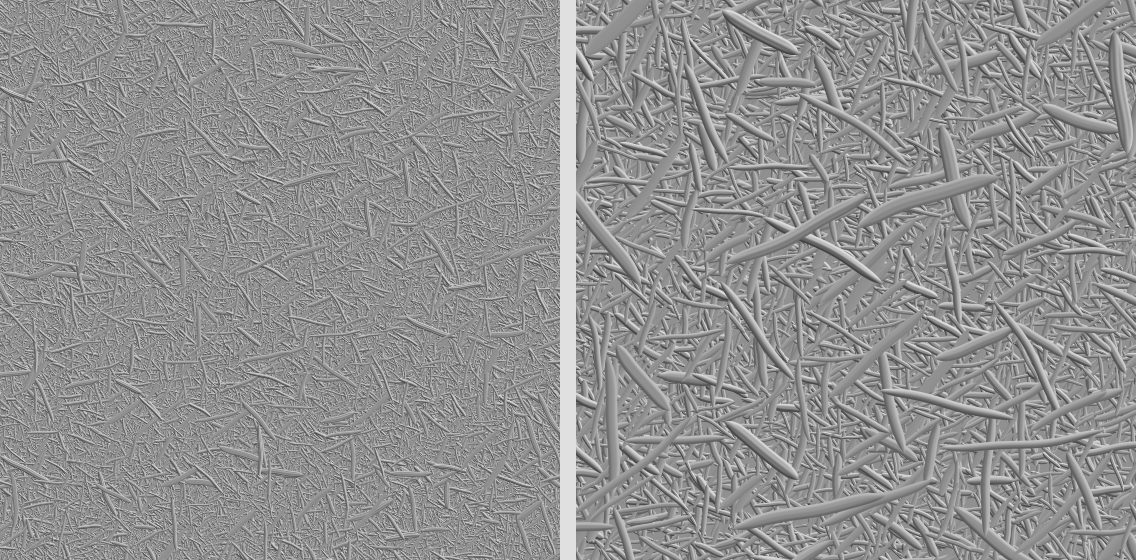
Left: the whole. Right: its middle third, enlarged.
A WebGL 2 fragment shader for this texture:

```glsl
#version 300 es
precision highp float;

uniform vec2 u_resolution;
out vec4 fragColor;

vec4 hash4(vec3 p) {
    vec4 q = fract(p.xyzx * vec4(0.1031, 0.1030, 0.0973, 0.1099));
    q += dot(q, q.wzxy + 33.33);
    return fract((q.xxyz + q.yzzw) * q.zywx);
}

// Lays one fibre over the relief, which holds the lit slope.
// p is relative to the cell corner, in cell units.
float layFibre(float relief, vec2 p, vec3 id, float cells, float density) {
    vec4 place = hash4(id);
    vec4 form = hash4(id + vec3(17.0, 59.0, 31.0));
    if (place.w > density) return relief;

    float angle = place.z * 6.28318;
    vec2 along = vec2(cos(angle), sin(angle));
    vec2 across = vec2(-along.y, along.x);
    vec2 q = p - place.xy;
    float x = dot(q, along);
    float bend = (form.z - 0.5) * 0.25 * x * x + 0.012 * sin(x * 6.0 + form.w * 6.0);
    float y = dot(q, across) - bend;

    // Straight-sided outline with short tapered tips
    float halfLength = mix(0.45, 0.92, form.x);
    float halfWidth = mix(0.035, 0.085, form.y * form.y) * (1.0 + cells / 80.0);
    float inside = halfWidth * (1.0 - pow(abs(x / halfLength), 7.0)) - abs(y);
    float soft = 0.65 * cells / u_resolution.y;
    float cover = smoothstep(-soft, soft, inside);
    if (cover <= 0.0) return relief;

    // Bevelled rims and lengthwise grooves
    float bevel = min(0.0028 * cells, halfWidth);
    float rim = 1.0 - smoothstep(0.2 * bevel, bevel, inside);
    float slope = rim * clamp(y / (0.4 * halfWidth), -1.0, 1.0);
    float grooved = 1.0 - smoothstep(25.0, 50.0, cells);
    slope += grooved * form.w * 0.6 * sin(y / halfWidth * 6.0) * (1.0 - rim);

    float lit = slope * dot(across, normalize(vec2(0.6, 0.8)));
    return mix(relief, lit * mix(0.6, 1.0, form.w), cover);
}

float layer(float relief, vec2 uv, float cells, float density, float seed) {
    vec2 p = uv * cells + seed * 7.31;
    vec2 cell = floor(p);
    for (int j = -1; j <= 1; j++) {
        for (int i = -1; i <= 1; i++) {
            vec2 corner = cell + vec2(i, j);
            for (int k = 0; k < 3; k++) {
                vec3 id = vec3(corner, seed * 13.0 + float(k) * 3.7);
                relief = layFibre(relief, p - corner, id, cells, density);
            }
        }
    }
    return relief;
}

void main() {
    vec2 uv = gl_FragCoord.xy / u_resolution.y;

    // Fine chaff below, broad blades on top
    float relief = 0.0;
    relief = layer(relief, uv, 96.0, 1.0, 1.0);
    relief = layer(relief, uv, 76.0, 1.0, 2.0);
    relief = layer(relief, uv, 54.0, 0.65, 3.0);
    relief = layer(relief, uv, 33.0, 0.4, 4.0);
    relief = layer(relief, uv, 18.0, 0.3, 5.0);

    fragColor = vec4(vec3(0.565 + 0.32 * relief), 1.0);
}
```
